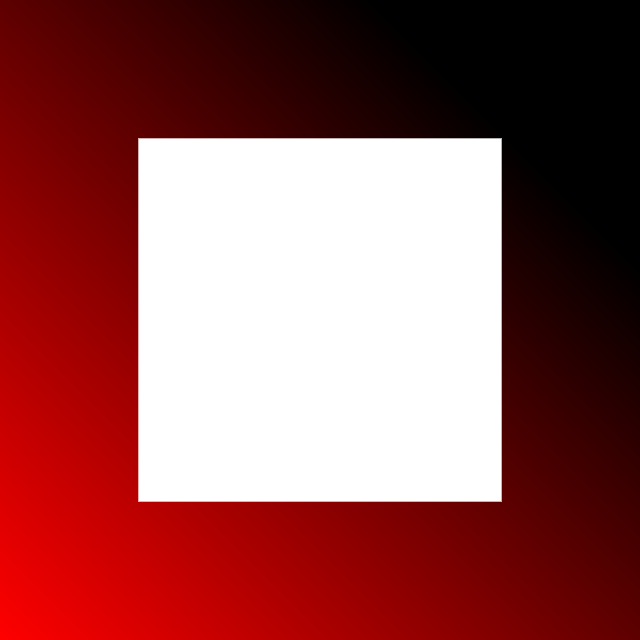
Reproduce this background procedurally as a Shadertoy shader.

```glsl
#define SQUARE_HALF 0.2839
#define FALLOFF 0.632
#define RED vec3(1.0, 0.0, 0.0)
#define WHITE vec3(1.0)

// Signed distance to a centred square
float squareDistance(vec2 p, float halfSize) {
    vec2 d = abs(p) - halfSize;
    return length(max(d, 0.0)) + min(max(d.x, d.y), 0.0);
}

void mainImage(out vec4 fragColor, in vec2 fragCoord) {
    vec2 uv = fragCoord / iResolution.xy;
    float pixel = 1.0 / min(iResolution.x, iResolution.y);

    // Diagonal fade from the lower left corner to black
    float glow = clamp(1.0 - FALLOFF * (uv.x + uv.y), 0.0, 1.0);
    vec3 color = RED * glow;

    // White square with a soft one-pixel edge
    float dist = squareDistance(uv - 0.5, SQUARE_HALF);
    float coverage = clamp(0.5 - dist / pixel, 0.0, 1.0);
    color = mix(color, WHITE, coverage);

    fragColor = vec4(color, 1.0);
}
```
